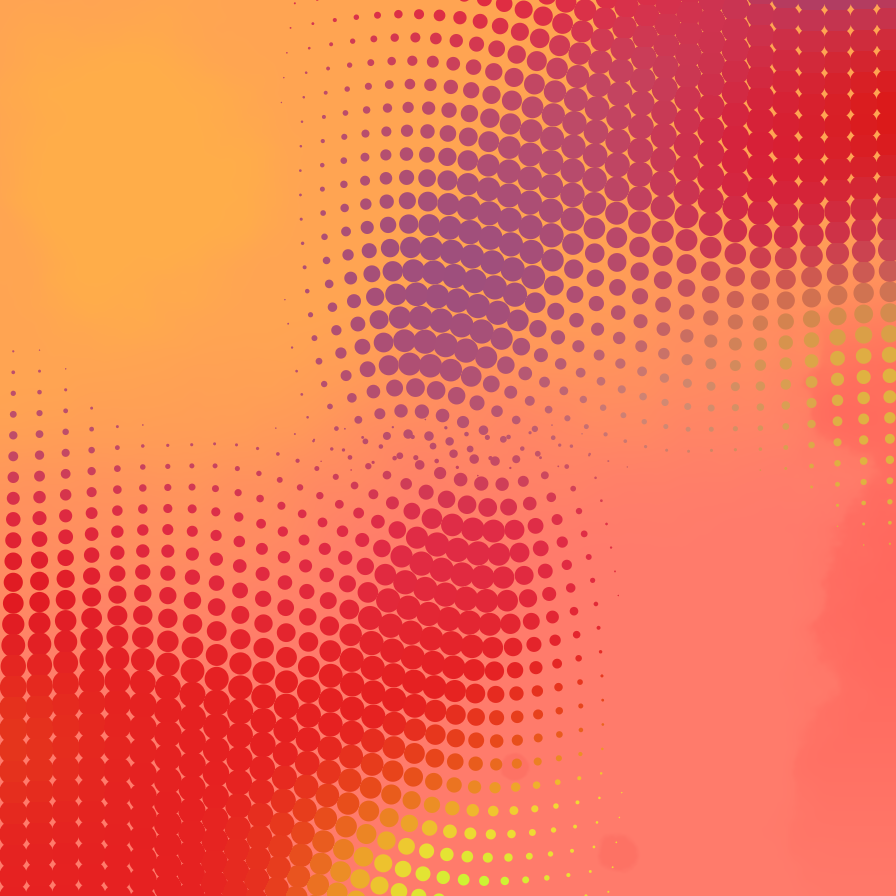
A WebGL 1 fragment shader for this background:

```glsl
precision highp float;
uniform vec2 u_resolution;

const float CELL = 0.02604;
const vec2 PHASE = vec2(0.17, 0.8);

float hash(vec2 p) {
  return fract(sin(dot(p, vec2(127.1, 311.7))) * 43758.5);
}

float noise(vec2 p) {
  vec2 i = floor(p), f = fract(p);
  f = f * f * (3.0 - 2.0 * f);
  return mix(mix(hash(i), hash(i + vec2(1, 0)), f.x),
             mix(hash(i + vec2(0, 1)), hash(i + 1.0), f.x), f.y);
}

float fbm(vec2 p) {
  float sum = 0.0, gain = 0.5;
  for (int i = 0; i < 5; i++) {
    sum += gain * noise(p);
    p = p * 2.03 + 7.3;
    gain *= 0.5;
  }
  return sum;
}

// Soft round spot, 1 at its centre
float spot(vec2 p, vec2 centre, vec2 size) {
  vec2 d = (p - centre) / size;
  return exp(-dot(d, d));
}

// Watercolour wash from orange to coral
vec3 wash(vec2 p) {
  float cloud = fbm(p * 4.0 + 2.0) - 0.5;
  float grain = fbm(p * 13.0) - 0.5;
  float slope = 1.0 - p.y + 0.3 * p.x + 0.16 * cloud + 0.03 * grain;
  vec3 c = mix(vec3(1.0, 0.645, 0.32), vec3(1.0, 0.482, 0.42), smoothstep(0.4, 0.84, slope));
  float glow = spot(p, vec2(0.13, 0.8), vec2(0.22, 0.24)) + 0.8 * cloud + 0.2 * grain;
  c = mix(c, vec3(1.0, 0.685, 0.28), 0.8 * smoothstep(0.4, 0.75, glow));
  // Ragged red stains by the right edge and two small blots
  float edge = p.x + 0.2 * cloud + 0.12 * grain;
  float band = smoothstep(0.72, 0.55, p.y) * smoothstep(-0.1, 0.35, p.y);
  float stain = 0.6 * smoothstep(0.85, 0.98, edge) + 0.4 * smoothstep(0.9, 0.92, edge);
  c = mix(c, vec3(1.0, 0.37, 0.34), 0.65 * stain * band);
  float blot = spot(p, vec2(0.575, 0.145), vec2(0.022)) + spot(p, vec2(0.69, 0.05), vec2(0.035));
  return mix(c, vec3(0.98, 0.40, 0.36), 0.45 * smoothstep(0.4, 0.6, blot + 1.2 * grain * step(0.02, blot)));
}

// Ink colour across the canvas
vec3 ink(vec2 p) {
  vec3 c = mix(vec3(0.90, 0.13, 0.13), vec3(0.88, 0.17, 0.27), smoothstep(0.22, 0.40, p.y));
  c = mix(c, vec3(0.74, 0.31, 0.42), smoothstep(0.40, 0.53, p.y) * (1.0 - smoothstep(0.9, 1.05, p.y)));
  c = mix(c, vec3(0.62, 0.31, 0.49), spot(p, vec2(0.51, 0.70), vec2(0.17, 0.13)));
  c = mix(c, vec3(0.88, 0.17, 0.25), spot(p, vec2(0.52, 1.03), vec2(0.2, 0.1)));
  c = mix(c, vec3(0.84, 0.13, 0.24), spot(p, vec2(0.86, 0.83), vec2(0.14, 0.16)));
  c = mix(c, vec3(0.86, 0.10, 0.10), spot(p, vec2(1.0, 0.87), vec2(0.12, 0.11)));
  c = mix(c, vec3(0.63, 0.27, 0.44), spot(p, vec2(0.93, 1.03), vec2(0.12, 0.05)));
  c = mix(c, vec3(0.88, 0.10, 0.13), spot(p, vec2(0.0, 0.33), vec2(0.15, 0.08)));
  c = mix(c, vec3(0.90, 0.21, 0.11), spot(p, vec2(0.0, 0.17), vec2(0.10, 0.08)));
  // Warm tips at the right and the foot
  float right = smoothstep(0.64, 0.97, p.x) * (1.0 - smoothstep(0.58, 0.75, p.y));
  c = mix(c, vec3(0.88, 0.70, 0.25), right);
  c = mix(c, vec3(0.84, 0.60, 0.48), 0.7 * spot(p, vec2(0.74, 0.54), vec2(0.13, 0.07)));
  float foot = p.y - 0.35 * (p.x - 0.5);
  float side = smoothstep(0.2, 0.42, p.x);
  c = mix(c, vec3(0.91, 0.30, 0.10), side * (1.0 - smoothstep(0.13, 0.24, foot)));
  c = mix(c, vec3(0.95, 0.85, 0.20), smoothstep(0.28, 0.48, p.x) * (1.0 - smoothstep(0.05, 0.16, foot)));
  return mix(c, vec3(0.78, 0.97, 0.20), spot(p, vec2(0.54, 0.0), vec2(0.08, 0.05)));
}

// Dot radius: grows from the left, shrinks towards the lower edge
float dotRadius(vec2 p) {
  float depth = 1.0 - p.y;
  float bulge = smoothstep(0.0, 0.34, depth);
  float rise = smoothstep(mix(0.24, 0.29, bulge), mix(0.755, 0.48, bulge), p.x);
  float start = mix(0.404, 0.21, smoothstep(0.51, 0.68, p.x));
  float end = 0.54 + 0.1 * smoothstep(0.83, 1.0, p.x);
  float fall = clamp((end - depth) / (end - start), 0.0, 1.0);
  return mix(0.0135, 0.0158, smoothstep(0.6, 0.9, p.x)) * rise * fall;
}

// Rows arch over the middle, tighter when lower, then level off at the right
float bend(float x, float row) {
  float span = clamp(0.52 - 0.5 * (1.0 - row), 0.28, 0.52);
  float left = max(0.455 - x, 0.0);
  return 0.11 * smoothstep(0.455, 0.455 + span, x)
    + 0.33 * left * left / (span * span * (1.0 + 3.0 * left))
    + 0.1 * (row - 0.74) * smoothstep(0.5, 0.85, x) - 0.012 * smoothstep(0.83, 1.0, x);
}

// Columns crowd in the middle and curve sideways
float columnShift(float x, float row) {
  float drop = 0.82 - row;
  return 0.52 * drop * drop * (1.0 - smoothstep(0.5, 0.85, x)) - 0.02 * sin(6.2832 * (x - 0.5));
}

// Bent grid of dots: xy is the nearest dot centre, z its signed distance
vec3 halftone(vec2 p) {
  vec2 flat_p = p;
  for (int k = 0; k < 3; k++) {
    flat_p.y = p.y + bend(p.x, flat_p.y);
    flat_p.x = p.x - columnShift(flat_p.x, flat_p.y);
  }
  vec2 home = floor(flat_p / CELL - PHASE + 0.5);
  vec3 best = vec3(p, 1.0);
  for (int j = -1; j <= 1; j++) {
    for (int i = -1; i <= 1; i++) {
      vec2 g = (home + vec2(float(i), float(j)) + PHASE) * CELL;
      float x = g.x + columnShift(g.x, g.y);
      vec2 centre = vec2(x, g.y - bend(x, g.y));
      float r = dotRadius(centre);
      float d = r > 0.0007 ? length(p - centre) - r : 1.0;
      if (d < best.z) best = vec3(centre, d);
    }
  }
  return best;
}

void main() {
  vec2 p = gl_FragCoord.xy / u_resolution.y;
  float pixel = 1.0 / u_resolution.y;
  vec3 color = wash(p);
  // The lower field is the upper one turned half round
  vec2 turn = vec2(1.008, 1.001);
  vec3 lower = halftone(turn - p);
  color = mix(color, ink(turn - lower.xy), clamp(0.5 - lower.z / pixel, 0.0, 1.0));
  vec3 upper = halftone(p);
  color = mix(color, ink(upper.xy), clamp(0.5 - upper.z / pixel, 0.0, 1.0));
  gl_FragColor = vec4(color, 1.0);
}
```
